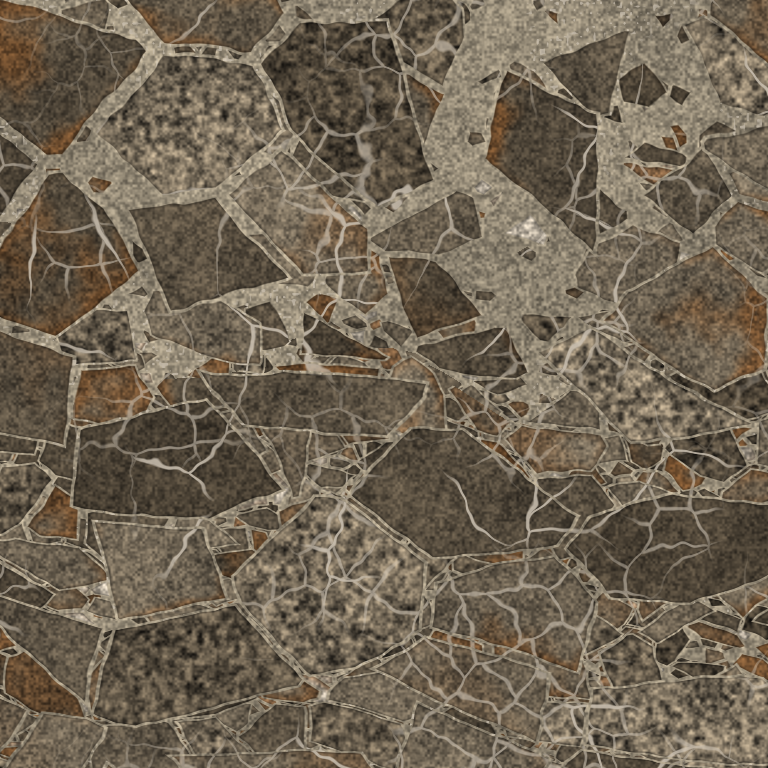
Reproduce this texture procedurally as a WebGL 2 fragment shader.

```glsl
#version 300 es
precision highp float;

#define LARGEST_SCALE 4.5
#define LAYER_RATIO 2.05
#define LARGE_KEEP 0.66
#define FLATTENING 0.35
#define GRAIN_SCALE 310.0
#define GRAIN_CONTRAST 0.40
#define RUST_AMOUNT 0.75
#define VEIN_WIDTH 0.0016
#define MATRIX_COLOR vec3(0.57, 0.53, 0.455)
#define DARK_STONE vec3(0.28, 0.245, 0.195)
#define LIGHT_STONE vec3(0.49, 0.445, 0.375)
#define PALE_COLOR vec3(0.80, 0.76, 0.70)

uniform vec2 u_resolution;
out vec4 fragColor;

vec2 hash2(vec2 p) {
    vec3 q = fract(p.xyx * vec3(0.1031, 0.1030, 0.0973));
    q += dot(q, q.yzx + 33.33);
    return fract((q.xx + q.yz) * q.zy);
}

float noise(vec2 p) {
    vec2 i = floor(p), f = fract(p);
    f = f * f * (3.0 - 2.0 * f);
    float low = mix(hash2(i).x, hash2(i + vec2(1, 0)).x, f.x);
    float high = mix(hash2(i + vec2(0, 1)).x, hash2(i + 1.0).x, f.x);
    return mix(low, high, f.y);
}

float fbm(vec2 p) {
    float sum = 0.0, amp = 0.53;
    for (int i = 0; i < 4; i++) {
        sum += amp * noise(p);
        p = mat2(1.6, 1.2, -1.2, 1.6) * p + 7.3;
        amp *= 0.5;
    }
    return sum;
}

vec2 noise2(vec2 p) {
    return vec2(noise(p), noise(p + 41.7)) - 0.5;
}

// Distance to the nearest cell border; also gives the cell and the offset from its site
float cellBorder(vec2 p, out vec2 cell, out vec2 fromSite) {
    vec2 base = floor(p), f = p - base, nearest = vec2(0);
    float best = 9.0, border = 9.0;
    cell = base;
    for (int y = -1; y <= 1; y++)
    for (int x = -1; x <= 1; x++) {
        vec2 o = vec2(x, y);
        vec2 r = o + hash2(base + o) - f;
        if (dot(r, r) < best) { best = dot(r, r); nearest = r; cell = base + o; }
    }
    for (int y = -2; y <= 2; y++)
    for (int x = -2; x <= 2; x++) {
        vec2 o = cell - base + vec2(x, y);
        vec2 r = o + hash2(base + o) - f;
        vec2 d = r - nearest;
        if (dot(d, d) > 1e-5) border = min(border, dot(0.5 * (r + nearest), normalize(d)));
    }
    fromSite = -nearest;
    return border;
}

// Bright cracks that come and go
float veins(vec2 p, float scale) {
    vec2 cell, fromSite;
    vec2 bent = p + 0.035 * noise2(p * 16.0) + 0.008 * noise2(p * 70.0);
    float d = cellBorder(bent * scale, cell, fromSite) / scale;
    float strength = smoothstep(0.45, 0.78, noise(p * 9.0 + scale));
    float width = VEIN_WIDTH * (0.4 + strength);
    return strength * (1.0 - smoothstep(width * 0.4, width + 1.0 / u_resolution.y, d));
}

vec3 matrixColor(vec2 p, float grain) {
    float cloud = fbm(p * 6.0) - 0.5;
    float speck = smoothstep(0.72, 0.92, noise(p * 230.0)) * smoothstep(0.4, 0.65, noise(p * 8.0 + 3.0));
    vec3 c = MATRIX_COLOR * (1.0 + 0.45 * cloud + 1.1 * GRAIN_CONTRAST * grain);
    return mix(c, PALE_COLOR, 0.7 * speck);
}

vec3 stoneColor(vec2 p, vec2 id, float depth, float grain, float fineness) {
    float angle = 6.283 * id.x;
    vec2 along = mat2(cos(angle), sin(angle), -sin(angle), cos(angle)) * p;
    float mottle = fbm(p * 14.0 + id * 50.0) - 0.5;
    float streak = noise(along * vec2(14.0, 110.0)) - 0.5;
    vec3 c = mix(DARK_STONE, LIGHT_STONE, id.y * 0.85);
    c = mix(c, PALE_COLOR, 0.75 * step(0.86, id.x) * fineness);
    // Rust blooms, stronger near some rims
    float rust = smoothstep(0.48, 0.72, fbm(p * 8.0 + id * 20.0) + 0.10 * smoothstep(0.02, 0.0, depth));
    c = mix(c, vec3(0.45, 0.29, 0.15), RUST_AMOUNT * rust * smoothstep(0.35, 0.75, id.x));
    // A few coarse crystalline stones
    float crystals = step(id.x, 0.16) * (noise(p * 130.0) - 0.5);
    c *= 1.0 + 0.5 * mottle + 0.16 * streak + crystals + 1.35 * GRAIN_CONTRAST * grain;
    return c * (1.0 - 0.25 * smoothstep(0.005, 0.0, depth));
}

void main() {
    vec2 p = gl_FragCoord.xy / u_resolution.y;
    float aa = 0.9 / u_resolution.y;
    float grain = noise(p * GRAIN_SCALE) + 0.7 * noise(p * GRAIN_SCALE * 0.55 + 9.0) - 0.85;
    float rubble = smoothstep(0.66, 0.46, p.y + 0.35 * (noise(p * 4.0) - 0.5));
    vec3 ground = matrixColor(p, grain);
    vec3 color = ground;
    float crack = max(veins(p, 7.0), 0.7 * veins(p + 3.0, 17.0));

    // Flattened bedding toward the bottom, with rough outlines
    vec2 bed = vec2(p.x + 0.2 * p.y, p.y - FLATTENING * (1.0 - p.y) * (1.0 - p.y));
    bed += 0.022 * noise2(p * 8.0) + 0.005 * noise2(p * 55.0);

    // Stones from crumbs up to the largest blocks
    for (int i = 0; i < 4; i++) {
        float level = float(3 - i);
        float scale = LARGEST_SCALE * pow(LAYER_RATIO, level);
        vec2 cell, fromSite;
        float d = cellBorder(bed * scale + 17.0 * level + 5.0, cell, fromSite);
        vec2 id = hash2(cell + 71.0 + level), shape = hash2(cell + 133.0);
        float turn = 6.283 * shape.x;
        d = min(d, 0.2 + 0.35 * shape.y - dot(fromSite, vec2(cos(turn), sin(turn)))) / scale;
        d -= 0.0015 + (0.02 + 0.05 * id.x) / scale;
        float keep = level < 0.5 ? LARGE_KEEP : mix(level < 1.5 ? 0.5 : 0.16, 0.85, rubble);
        if (hash2(cell + 211.0).x > keep) continue;
        float halo = 0.002 + 0.012 / scale;
        color = mix(color, ground * 1.06, smoothstep(-halo - aa, -halo + aa, d));
        vec3 stone = stoneColor(p, id, d, grain, step(1.5, level));
        stone = mix(stone, PALE_COLOR, 0.85 * crack);
        color = mix(color, stone, smoothstep(-aa, aa, d));
    }
    fragColor = vec4(clamp(color, 0.0, 1.0), 1.0);
}
```
